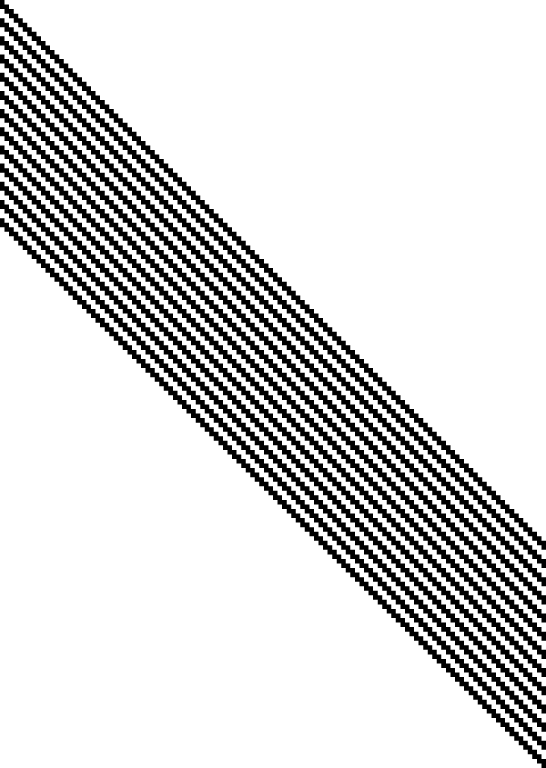
Give the GLSL for this pattern, as a Shadertoy shader.

```glsl
// Thirteen black diagonal stair-step stripes on white, falling from the
// upper left to the lower right. The canvas is cut into coarse cells; the
// row minus column index picks the stripe, and subsamples soften the edges.

#define GRID vec2(120.0, 169.0)   // cells across and down
#define STRIPE_COUNT 13.0
#define STRIPE_PERIOD 4.0         // cells from one stripe to the next
#define STRIPE_HEIGHT 2.0         // black cells per stripe in each column
#define SUBSAMPLES 4              // per axis
#define INK vec3(0.0)
#define PAPER vec3(1.0)

// 1 inside a stripe cell, 0 on paper; uv has its origin at the lower left
float stripeInk(vec2 uv) {
    vec2 cell = floor(vec2(uv.x, 1.0 - uv.y) * GRID);
    float diagonal = cell.y - cell.x;
    float stripe = floor(diagonal / STRIPE_PERIOD);
    float within = diagonal - stripe * STRIPE_PERIOD;
    bool inBand = stripe >= 0.0 && stripe < STRIPE_COUNT;
    return inBand && within < STRIPE_HEIGHT - 0.5 ? 1.0 : 0.0;
}

void mainImage(out vec4 fragColor, in vec2 fragCoord) {
    // Average a small grid of samples over the pixel
    float coverage = 0.0;
    for (int j = 0; j < SUBSAMPLES; j++) {
        for (int i = 0; i < SUBSAMPLES; i++) {
            vec2 offset = (vec2(i, j) + 0.5) / float(SUBSAMPLES) - 0.5;
            coverage += stripeInk((fragCoord + offset) / iResolution.xy);
        }
    }
    coverage /= float(SUBSAMPLES * SUBSAMPLES);

    fragColor = vec4(mix(PAPER, INK, coverage), 1.0);
}
```
